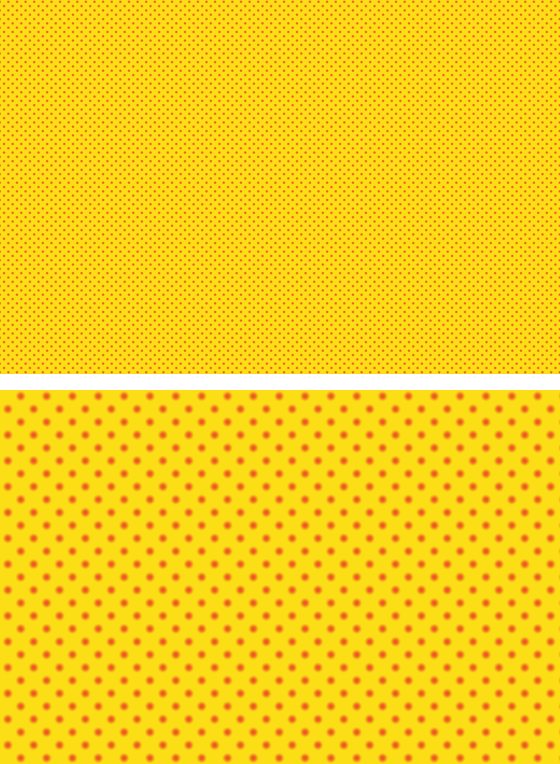
Top: the whole. Bottom: its middle third, enlarged.
Give the GLSL for this pattern, as a WebGL 1 fragment shader.

```glsl
precision highp float;
// Small orange-red polka dots in staggered rows on a bright yellow ground.

uniform vec2 u_resolution;

const float REPEATS_ACROSS = 65.0;            // cells per canvas width
const vec2 LATTICE_OFFSET = vec2(0.47, 0.71); // in cells, from the top left
const float DOT_RADIUS = 0.128;               // in cells
const float EDGE_SOFTNESS = 0.10;             // half width of the edge, in cells
const vec3 GROUND_COLOR = vec3(0.985, 0.870, 0.085);
const vec3 DOT_COLOR = vec3(0.930, 0.350, 0.125);

// Distance to the nearest point of a unit square lattice.
float latticeDistance(vec2 p) {
  return length(fract(p + 0.5) - 0.5);
}

// Two square lattices, shifted by half a cell, form the staggered rows.
float staggeredDistance(vec2 p) {
  return min(latticeDistance(p), latticeDistance(p + 0.5));
}

void main() {
  // Square cells, measured from the top left corner.
  float cellsPerPixel = REPEATS_ACROSS / u_resolution.x;
  vec2 fromTopLeft = vec2(gl_FragCoord.x, u_resolution.y - gl_FragCoord.y);
  vec2 cell = fromTopLeft * cellsPerPixel - LATTICE_OFFSET;

  // Soft round dots, never sharper than the pixel grid allows.
  float edge = max(EDGE_SOFTNESS, 0.6 * cellsPerPixel);
  float signedDistance = staggeredDistance(cell) - DOT_RADIUS;
  float dotMask = 1.0 - smoothstep(-edge, edge, signedDistance);

  gl_FragColor = vec4(mix(GROUND_COLOR, DOT_COLOR, dotMask), 1.0);
}
```
